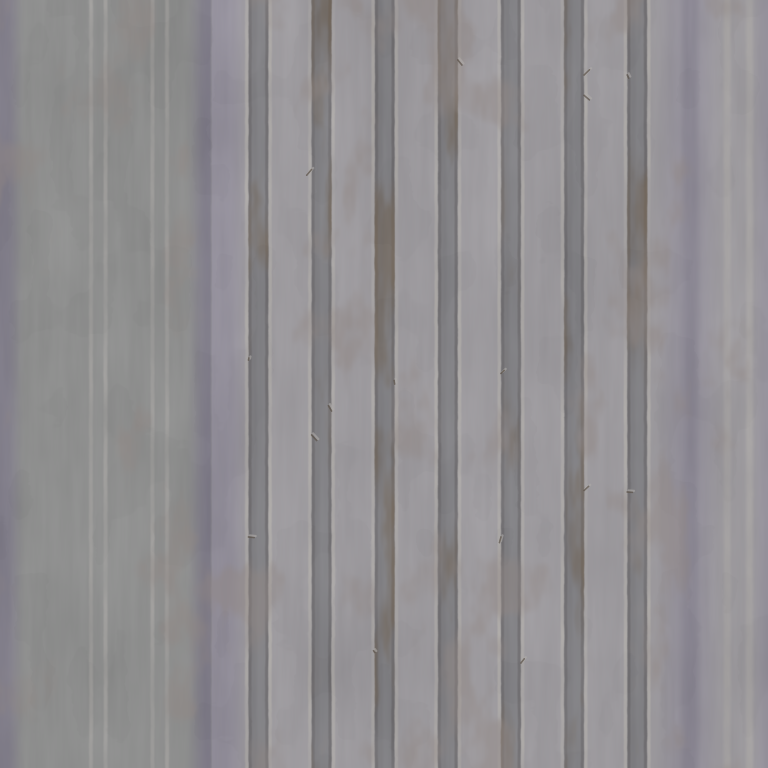
This texture is drawn by a three.js fragment shader. Its source:

```glsl
varying vec2 vUv;

const vec3 PANEL = vec3(0.612, 0.602, 0.617);
const vec3 SIDE_PANEL = vec3(0.555, 0.557, 0.555);
const vec3 LILAC = vec3(0.575, 0.560, 0.605);
const vec3 PURPLE_SHADE = vec3(0.495, 0.480, 0.535);
const vec3 GROOVE = vec3(0.513, 0.511, 0.525);
const vec3 GROOVE_SHADOW = vec3(0.420, 0.410, 0.420);
const vec3 HIGHLIGHT = vec3(0.685, 0.672, 0.660);
const vec3 RUST = vec3(0.450, 0.405, 0.360);
const vec3 STAIN = vec3(0.565, 0.525, 0.510);

const float GROOVE_COUNT = 7.0;
const float GROOVE_FIRST = 0.3365;
const float GROOVE_PITCH = 0.0822;
const float GROOVE_HALF = 0.0130;

float hash(vec2 p) {
  return fract(sin(dot(p, vec2(127.1, 311.7))) * 43758.5453);
}

float noise(vec2 p) {
  vec2 i = floor(p);
  vec2 f = fract(p);
  f = f * f * (3.0 - 2.0 * f);
  return mix(mix(hash(i), hash(i + vec2(1.0, 0.0)), f.x),
             mix(hash(i + vec2(0.0, 1.0)), hash(i + 1.0), f.x), f.y);
}

float fbm(vec2 p) {
  float sum = 0.0;
  float gain = 0.5;
  for (int i = 0; i < 4; i++) {
    sum += gain * noise(p);
    p = p * 2.03 + 17.3;
    gain *= 0.5;
  }
  return sum / 0.9375;
}

float band(float x, float from, float to, float soft) {
  return smoothstep(from - soft, from + soft, x) - smoothstep(to - soft, to + soft, x);
}

float ridge(float x, float center, float halfWidth) {
  return 1.0 - smoothstep(halfWidth * 0.3, halfWidth * 1.7, abs(x - center));
}

float segment(vec2 p, vec2 a, vec2 b) {
  vec2 ab = b - a;
  return length(p - a - ab * clamp(dot(p - a, ab) / dot(ab, ab), 0.0, 1.0));
}

// Broad flat bands and folds on both sides of the ribs
vec3 sheetColor(float x, float wear) {
  vec3 color = mix(SIDE_PANEL, LILAC, smoothstep(0.273, 0.277, x));
  color = mix(color, PANEL, smoothstep(0.295, 0.330, x));
  color = mix(color, PURPLE_SHADE, 0.85 * (1.0 - smoothstep(0.008, 0.034, x)));
  color = mix(color, PURPLE_SHADE, 0.90 * smoothstep(0.240, 0.270, x) * (1.0 - smoothstep(0.273, 0.277, x)));
  color = mix(color, LILAC, 0.75 * band(x, 0.868, 0.926, 0.020));
  color = mix(color, PURPLE_SHADE, 0.50 * ridge(x, 0.899, 0.010));
  color = mix(color, LILAC, 0.8 * smoothstep(0.975, 1.0, x));

  // Pairs of pressed seams
  for (int i = 0; i < 2; i++) {
    float left = 0.1185 + 0.0800 * float(i);
    float seams = ridge(x, left, 0.0025) + ridge(x, left + 0.0190, 0.0025);
    color = mix(color, HIGHLIGHT, seams * (0.18 + 0.45 * wear));
    float rightSeam = ridge(x, 0.947 + 0.029 * float(i), 0.0045);
    color = mix(color, HIGHLIGHT, rightSeam * (0.25 + 0.45 * wear));
  }
  return color;
}

// Recessed channel with shaded walls and worn bright lips
vec3 addGroove(vec3 color, float offset, float wear, float rust) {
  float d = abs(offset);
  float inside = 1.0 - smoothstep(GROOVE_HALF - 0.0012, GROOVE_HALF + 0.0012, d);
  float wall = ridge(d, GROOVE_HALF - 0.0020, 0.0022);
  float lip = ridge(d, GROOVE_HALF + 0.0022, 0.0022);
  color = mix(color, GROOVE, inside);
  color = mix(color, RUST, inside * rust * 0.65);
  color = mix(color, mix(GROOVE_SHADOW, RUST, rust), wall * (0.50 + 0.35 * wear));
  color = mix(color, GROOVE_SHADOW, 0.18 * inside * ridge(offset, -0.0060, 0.0040));
  return mix(color, HIGHLIGHT, lip * (0.35 + 0.75 * wear) * (1.0 - 0.6 * rust));
}

// Short dents and scratches scattered along the groove lips
vec3 addChips(vec3 color, vec2 uv) {
  for (int i = 0; i < 16; i++) {
    float id = float(i);
    float slot = floor(hash(vec2(id, 3.1)) * GROOVE_COUNT);
    float side = hash(vec2(id, 5.7)) < 0.5 ? -1.0 : 1.0;
    vec2 start = vec2(GROOVE_FIRST + slot * GROOVE_PITCH + side * GROOVE_HALF, hash(vec2(id, 9.2)));
    vec2 end = start + 0.016 * (vec2(hash(vec2(id, 1.3)), hash(vec2(id, 7.9))) - 0.5);
    color = mix(color, HIGHLIGHT, 0.6 * (1.0 - smoothstep(0.0005, 0.0024, segment(uv, start + 0.002, end + 0.002))));
    color = mix(color, RUST * 0.8, 0.7 * (1.0 - smoothstep(0.0003, 0.0018, segment(uv, start, end))));
  }
  return color;
}

void main() {
  vec2 uv = vUv;
  float wobble = 0.0012 * (fbm(uv * vec2(30.0, 70.0)) - 0.5);
  float x = uv.x + wobble;
  float wear = fbm(uv * vec2(45.0, 24.0) + 4.0);

  vec3 color = sheetColor(x, wear);

  float slot = clamp(floor((x - GROOVE_FIRST) / GROOVE_PITCH + 0.5), 0.0, GROOVE_COUNT - 1.0);
  float offset = x - GROOVE_FIRST - slot * GROOVE_PITCH;
  float rust = smoothstep(0.52, 0.78, fbm(vec2(slot * 7.3 + offset * 25.0, uv.y * 7.0)));
  color = addGroove(color, offset, wear, rust);

  // Cloudy paint, vertical brush streaks and warm stains
  float cloud = fbm(uv * vec2(14.0, 7.0) + 31.0) - 0.5;
  float streak = fbm(uv * vec2(110.0, 9.0)) - 0.5;
  float dab = smoothstep(0.62, 0.68, noise(uv * vec2(38.0, 17.0) + wobble * 400.0));
  color += 0.055 * cloud + 0.030 * streak - 0.010 * dab;
  float stain = smoothstep(0.58, 0.76, fbm(uv * vec2(17.0, 9.0) + 73.0));
  color = mix(color, STAIN, 0.42 * stain);

  color = addChips(color, uv);
  gl_FragColor = vec4(color, 1.0);
}
```
